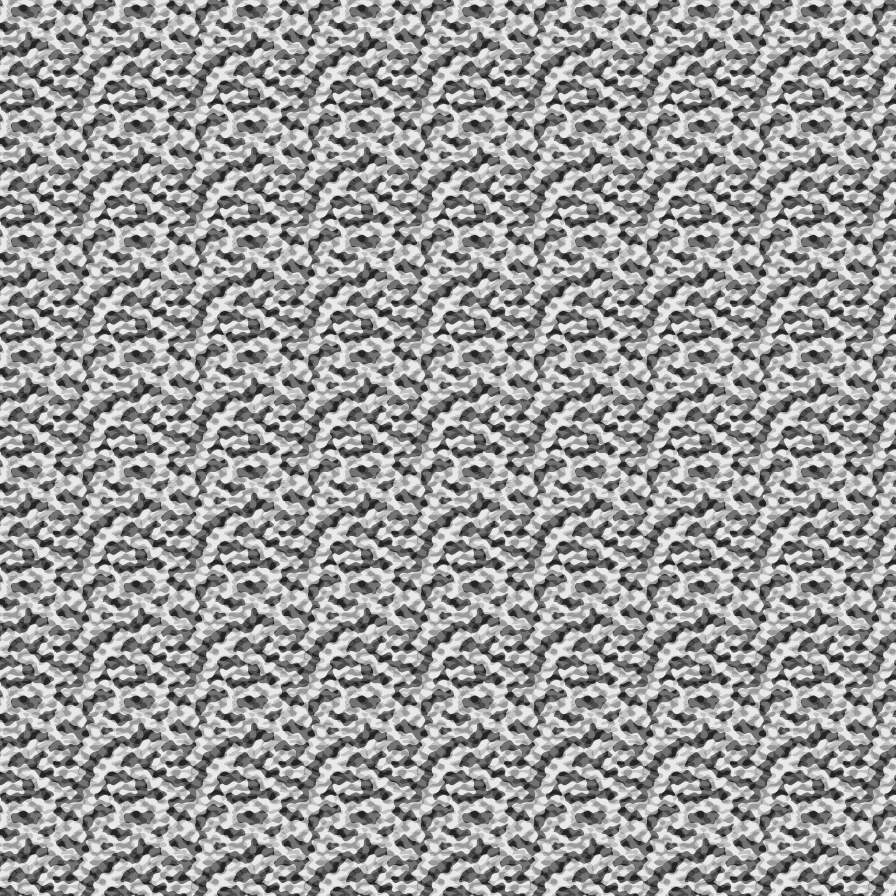
Reproduce this pattern procedurally as a three.js fragment shader.

```glsl
// Grey camouflage tile: light and dark streaks mottled by two finer layers of patches.
#define REPEATS vec2(7.94, 7.78)
#define EYE_POS vec2(0.156, 0.858)
#define EYE_SIZE vec2(0.1, 0.052)
#define DARKEST 0.14
#define TONE_STEP 0.155
#define STREAK_CUT -0.2
#define PATCH_CUT -0.28
#define PATCH_LINK 0.32
#define WOBBLE 0.011
#define SHARPNESS 0.5
#define WAVES 18

varying vec2 vUv;

const float TAU = 6.2831853;

float hash(float n) {
  return fract(sin(n * 12.9898 + 4.1) * 4375.85);
}

// Sum of sines whose whole-number frequencies lie in a ring, so that it tiles
// at every unit, has variance one and leaves out broad drifts.
float waveNoise(vec2 p, vec2 ring, vec2 angles, float seed) {
  float sum = 0.0;
  for (int i = 0; i < WAVES; i++) {
    float n = seed + float(i) * 3.0;
    float spread = (float(i) + hash(n)) / float(WAVES);
    float angle = TAU * mix(angles.x, angles.y, spread);
    float radius = mix(ring.x, ring.y, hash(n + 1.0));
    vec2 freq = floor(radius * vec2(0.8 * cos(angle), sin(angle)) + 0.5);
    sum += sin(TAU * (dot(freq, p) + hash(n + 2.0)));
  }
  return sum * sqrt(2.0 / float(WAVES));
}

// Smoothed threshold, about one sample wide.
float cut(float field, float level) {
  float w = SHARPNESS * fwidth(field) + 0.0001;
  return smoothstep(level - w, level + w, field);
}

void main() {
  vec2 p = (vUv - EYE_POS) * REPEATS;
  vec2 local = p - floor(p + 0.5);

  // Ragged outlines
  vec2 warped = p + WOBBLE * vec2(
    sin(TAU * (9.0 * p.y + 4.0 * p.x)),
    sin(TAU * (9.0 * p.x - 3.0 * p.y) + 1.3));

  // Lens-shaped island with a pale surround
  float eye = length((local + 0.5 * (warped - p)) / EYE_SIZE);
  float island = exp(-eye * eye);
  float surround = exp(-3.0 * (eye - 2.0) * (eye - 2.0));

  // Coarse streaks, mostly rising to the right
  float streaks = waveNoise(warped, vec2(4.5, 8.0), vec2(0.12, 0.46), 11.0);
  streaks += 1.5 * surround - 2.5 * island;

  // Two linked layers of small patches
  float patches = waveNoise(p, vec2(8.0, 12.0), vec2(0.02, 0.48), 101.0);
  float flecks = waveNoise(p, vec2(10.0, 15.0), vec2(0.02, 0.48), 211.0);
  flecks = mix(flecks, patches, PATCH_LINK) / length(vec2(1.0 - PATCH_LINK, PATCH_LINK));

  // Stack the layers into six even tones
  float tone = 3.0 * cut(streaks, STREAK_CUT)
             + cut(patches, PATCH_CUT)
             + cut(flecks, PATCH_CUT);
  gl_FragColor = vec4(vec3(DARKEST + TONE_STEP * tone), 1.0);
}
```
